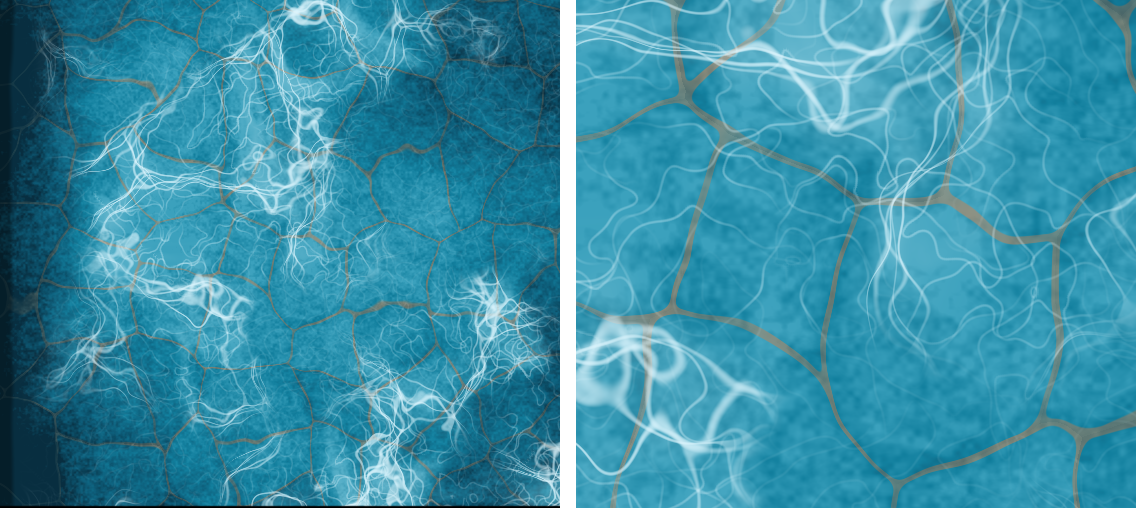
Left, the full canvas; right, a detail of the centre.
Reproduce this texture procedurally as a WebGL 2 fragment shader.

```glsl
#version 300 es
precision highp float;

uniform vec2 u_resolution;
out vec4 fragColor;

float hash(vec2 p) {
  vec3 q = fract(p.xyx * vec3(0.1031, 0.1030, 0.0973));
  q += dot(q, q.yzx + 33.33);
  return fract((q.x + q.y) * q.z);
}

vec2 hash2(vec2 p) {
  return vec2(hash(p + 17.0), hash(p + 71.0));
}

float noise(vec2 p) {
  vec2 i = floor(p), f = fract(p);
  f = f * f * (3.0 - 2.0 * f);
  return mix(mix(hash(i), hash(i + vec2(1, 0)), f.x),
             mix(hash(i + vec2(0, 1)), hash(i + vec2(1, 1)), f.x), f.y);
}

vec2 noise2(vec2 p) {
  return vec2(noise(p), noise(p + 43.7)) - 0.5;
}

float fbm(vec2 p) {
  float sum = 0.0, amp = 0.5;
  for (int i = 0; i < 4; i++) {
    sum += amp * noise(p);
    p = mat2(1.6, 1.2, -1.2, 1.6) * p + 5.3;
    amp *= 0.5;
  }
  return sum / 0.9375;
}

float smoothMin(float a, float b, float k) {
  float h = max(k - abs(a - b), 0.0) / k;
  return min(a, b) - h * h * k * 0.25;
}

// x: distance to the nearest cell border, y: random value of the cell
vec2 cells(vec2 p) {
  vec2 base = floor(p), f = fract(p), nearCell, toNear;
  float best = 9.0;
  for (int k = 0; k < 9; k++) {
    vec2 g = vec2(k % 3, k / 3) - 1.0;
    vec2 r = g + 0.1 + 0.8 * hash2(base + g) - f;
    if (dot(r, r) < best) {
      best = dot(r, r);
      toNear = r;
      nearCell = g;
    }
  }
  float border = 9.0;
  for (int k = 0; k < 25; k++) {
    vec2 g = nearCell + vec2(k % 5, k / 5) - 2.0;
    vec2 r = g + 0.1 + 0.8 * hash2(base + g) - f;
    vec2 between = r - toNear;
    if (dot(between, between) > 0.0001)
      border = smoothMin(border, dot(0.5 * (toNear + r), normalize(between)), 0.04);
  }
  return vec2(max(border, 0.0), hash(base + nearCell + 7.0));
}

// Deep to shallow water
vec3 waterColor(float v) {
  v = clamp(v, 0.0, 1.0) * 3.0;
  vec3 c = mix(vec3(0.03, 0.18, 0.25), vec3(0.05, 0.36, 0.47), min(v, 1.0));
  c = mix(c, vec3(0.07, 0.50, 0.62), clamp(v - 1.0, 0.0, 1.0));
  return mix(c, vec3(0.23, 0.63, 0.74), clamp(v - 2.0, 0.0, 1.0));
}

void main() {
  vec2 uv = gl_FragCoord.xy / u_resolution;
  vec2 p = gl_FragCoord.xy / u_resolution.y;
  float px = 1.0 / u_resolution.y;

  // Stone tiles with gently curved joints
  vec2 tile = cells(p * 7.0 + 0.6 * noise2(p * 7.0) + 0.06 * noise2(p * 34.0) + 3.0);
  float joint = tile.x / 7.0;

  // Depth shading, darkest along the left side
  float depth = 0.98 - 0.95 * length((uv - vec2(0.43, 0.5)) * vec2(1.0, 0.85));
  depth *= mix(0.1, 1.0, smoothstep(-0.03, 0.27, uv.x + 0.1 * (fbm(p * 4.0) - 0.5)));
  float shade = depth + 0.75 * (fbm(p * 3.6 + 8.0) - 0.5) + 0.2 * (tile.y - 0.5);
  shade += 0.34 * (fbm(p * vec2(70.0, 95.0) + 2.0 * noise2(p * 20.0)) - 0.5);
  shade += 0.2 * (noise(p * 230.0) - 0.5) - 0.16 * exp(-joint * 130.0);

  // Patches where the light gathers
  float gather = fbm(p * 3.1 + 21.0) + 0.17 - 0.42 * length(uv - vec2(0.42, 0.46));
  float patchLight = smoothstep(0.36, 0.6, gather) * smoothstep(0.03, 0.2, uv.x);
  float mist = fbm(p * 8.0 + 2.0 * noise2(p * 7.0));
  shade += 0.4 * patchLight * smoothstep(0.4, 0.75, mist);
  vec3 color = waterColor(shade);

  // Thin tan joints
  float jointWidth = 0.0013 + 0.0013 * noise(p * 22.0);
  float jointMask = 1.0 - smoothstep(jointWidth - 0.5 * px, jointWidth + 0.7 * px, joint);
  vec3 jointColor = mix(vec3(0.10, 0.24, 0.29), vec3(0.56, 0.53, 0.45), clamp(shade + 0.15, 0.0, 1.0));
  color = mix(color, jointColor, jointMask * (0.55 + 0.4 * noise(p * 40.0)));

  // Frayed caustic strands that split and rejoin
  float light = 0.0;
  vec2 bend = 0.7 * noise2(p * 6.0 + 4.0) + 0.2 * noise2(p * 19.0);
  for (int i = 0; i < 5; i++) {
    float k = float(i);
    vec2 fray = 0.36 * noise2(p * 8.0 + k * 13.1) + 0.12 * noise2(p * 32.0 + k * 7.7);
    float d = cells(p * 4.1 + bend + fray + 11.0).x / 4.1;
    float width = 0.001 + 0.0055 * pow(noise(p * 13.0 + k * 3.7), 2.5);
    float strand = 1.0 - smoothstep(0.0, width + px, d);
    light += patchLight * (strand * (0.25 + 0.75 * noise(p * 16.0 + k * 9.0)) + 0.05 * exp(-d * 75.0));
  }

  // Hair-thin ripples, even in width along their length
  float hairs = 0.0;
  for (int i = 0; i < 7; i++) {
    float k = float(i);
    vec2 q = p * mat2(0.8, 0.6, -0.6, 0.8) * (13.0 + 3.0 * k);
    float level = noise(q + 3.0 * noise2(p * 6.0 + k * 5.0) + 0.5 * noise2(p * 45.0) + k * 31.0) - 0.5;
    float d = abs(level) * px / max(length(vec2(dFdx(level), dFdy(level))), 0.0001);
    hairs += (1.0 - smoothstep(0.0, 0.0008 + px, d)) * smoothstep(0.35, 0.7, noise(p * 9.0 + k * 17.0));
  }
  light += hairs * (0.06 + 0.3 * patchLight * smoothstep(0.3, 0.6, mist)) * smoothstep(0.0, 0.3, uv.x);
  light += 0.16 * patchLight * smoothstep(0.5, 0.8, mist) * (0.5 + fbm(p * 45.0));
  color = mix(color, vec3(0.88, 0.97, 1.0), 0.97 * (1.0 - exp(-1.4 * light)));

  // Shadowed wall at the left and thin dark rim below
  float wall = 0.02 + 0.008 * noise(vec2(p.y * 12.0, 2.0));
  color *= mix(0.65, 1.0, smoothstep(wall - 0.006, wall + 0.006, p.x));
  color *= smoothstep(0.002, 0.002 + 2.0 * px, p.y);
  fragColor = vec4(color, 1.0);
}
```
